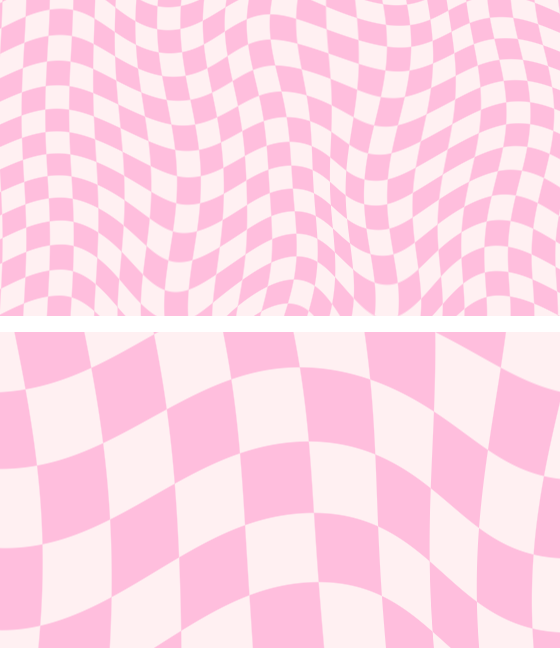
Top, the full canvas; bottom, a detail of the centre.
Give the GLSL for this pattern, as a WebGL 1 fragment shader.

```glsl
precision highp float;
// A two-tone checkerboard rippled like hanging cloth. Evenly spaced ridges run
// down the canvas; each has its own sideways sway and row coordinate, and a
// cosine blend between neighbouring ridges bends the columns and rows.

uniform vec2 u_resolution;

#define PALE vec3(1.0, 0.94, 0.95)
#define PINK vec3(1.0, 0.745, 0.867)
#define COLUMNS 23.63       // unbent columns across the canvas
#define FIRST_RIDGE 2.5     // column of the first inner ridge
#define RIDGE_STEP 4.75     // columns between ridges
#define RIDGE_DRIFT 0.045   // unevenness of the ridge spacing
#define EDGE_DROP_LEFT 1.5  // rows the cloth sinks past the left edge
#define EDGE_DROP_RIGHT 1.7 // rows it sinks past the right edge
#define EDGE_SOFTNESS 0.7   // half width of an edge, in pixels

const float PI = 3.14159265;
const int RIDGES = 7;
vec2 ridges[RIDGES]; // x: sway in columns, y: row coordinate

float wave(float h, float amplitude, float peak, float period) {
    return amplitude * cos(2.0 * PI * (h - peak) / period);
}

// Evaluate every ridge at depth h, measured from the top edge.
void shapeRidges(float h) {
    float hem = pow(max(h, 0.0), 7.0); // straightens the sway near the bottom
    ridges[1] = vec2(0.01 + wave(h, 0.10, 0.76, 0.8),
                     -5.4 + 13.23 * h + wave(h, 0.17, 0.73, 0.9));
    ridges[2] = vec2(0.046 + wave(h, 0.43, 0.57, 1.0) + 0.28 * hem,
                     -7.35 + 12.18 * h + wave(h, 0.53, 0.48, 2.0));
    ridges[3] = vec2(0.03 + wave(h, 0.52, 0.68, 1.15) + wave(h, 0.14, 0.33, 0.56),
                     -5.73 + 13.1 * h + wave(h, -0.15, 0.46, 0.95));
    ridges[4] = vec2(-0.15 + wave(h, 0.51, 0.14, 0.94) - 0.49 * hem,
                     -7.3 + 12.18 * h + wave(h, 0.53, 0.48, 2.0) + wave(h, 0.2, 0.17, 0.7));
    ridges[5] = vec2(-0.046 + wave(h, 0.43, 0.36, 0.82) - 0.49 * hem,
                     -5.58 + 13.7 * h + wave(h, 0.25, 0.45, 1.1));
    ridges[0] = ridges[1] - vec2(0.0, EDGE_DROP_LEFT);
    ridges[6] = ridges[5] - vec2(0.0, EDGE_DROP_RIGHT);
}

// Cosine blend of the two ridges on either side of a column.
vec2 blendRidges(float column) {
    float s = (column - FIRST_RIDGE) / RIDGE_STEP;
    s += 1.0 - RIDGE_DRIFT * sin(0.5 * PI * s);
    vec2 total = vec2(0.0);
    for (int i = 0; i < RIDGES; i++) {
        float reach = clamp(s - float(i), -1.0, 1.0);
        total += ridges[i] * (0.5 + 0.5 * cos(PI * reach));
    }
    return total;
}

// Square wave of period two, with softened steps.
vec2 softSquare(vec2 cell, vec2 pixel) {
    return clamp(sin(PI * cell) / (PI * EDGE_SOFTNESS * pixel), -1.0, 1.0);
}

void main() {
    vec2 p = gl_FragCoord.xy / u_resolution;
    shapeRidges(1.0 - p.y);

    // Undo the sway by fixed-point iteration to find the column.
    float x = p.x * COLUMNS;
    float column = x;
    for (int i = 0; i < 8; i++) {
        column = x - blendRidges(column).x;
    }
    vec2 cell = vec2(column, blendRidges(column).y);

    // Checker: opposite signs of the two square waves give pink.
    vec2 pixel = vec2(COLUMNS, 15.0) / u_resolution;
    vec2 sides = softSquare(cell, pixel);
    float pale = 0.5 + 0.5 * sides.x * sides.y;
    gl_FragColor = vec4(mix(PINK, PALE, pale), 1.0);
}
```
